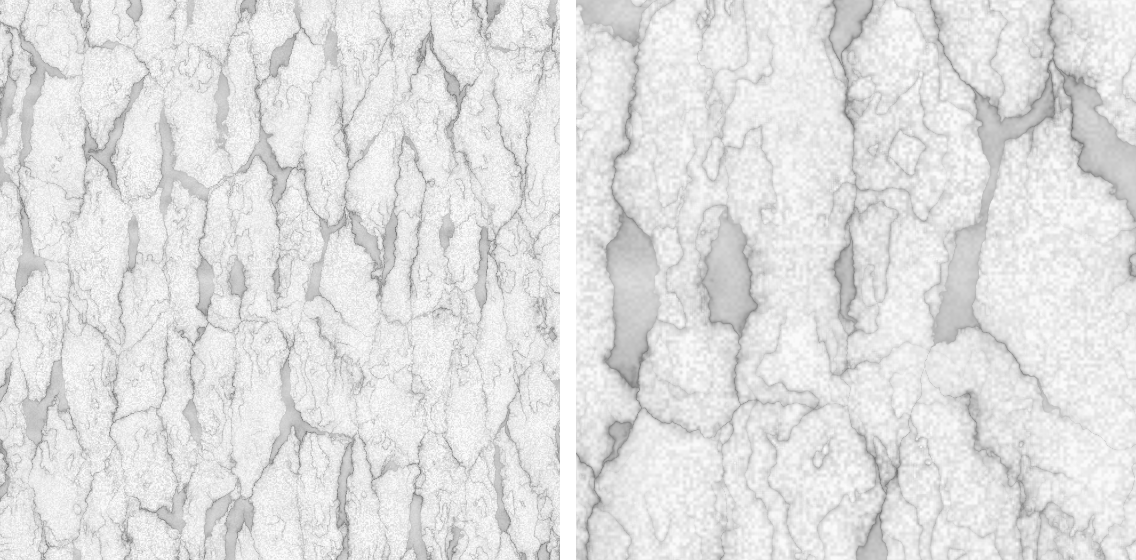
Left: the whole. Right: its middle third, enlarged.
Write a Shadertoy shader that draws this texture map.

```glsl
// Pale occlusion map of rough tree bark: tall flaking plates split by dark crevices.

#define PLATES vec2(13.5, 4.5)   // plates across and up the canvas
#define GAP_WIDTH 0.0115         // half width of the widest open pockets
#define PLATE_TONE 0.942
#define FLOOR_TONE 0.80
#define RIM_DEPTH 0.19           // thin dark line along plate rims
#define HALO_DEPTH 0.085         // soft shade beside the rims
#define FLAKE_LEVELS 5.0
#define FLAKE_DEPTH 0.22
#define GRAIN 0.15

vec2 hash2(vec2 p) {
    vec3 a = fract(p.xyx * vec3(0.1031, 0.1030, 0.0973));
    a += dot(a, a.yzx + 33.33);
    return fract((a.xx + a.yz) * a.zy);
}

float noise(vec2 p) {
    vec2 i = floor(p), f = fract(p);
    f = f * f * (3.0 - 2.0 * f);
    float low = mix(hash2(i).x, hash2(i + vec2(1, 0)).x, f.x);
    float high = mix(hash2(i + vec2(0, 1)).x, hash2(i + vec2(1, 1)).x, f.x);
    return mix(low, high, f.y);
}

float fbm(vec2 p) {
    float sum = 0.0, amp = 0.5;
    for (int i = 0; i < 4; i++) {
        sum += amp * noise(p);
        p = mat2(1.6, 1.2, -1.2, 1.6) * p + 17.3;
        amp *= 0.5;
    }
    return sum;
}

vec2 warp(vec2 p) {
    return vec2(fbm(p), fbm(p + 51.7)) - 0.47;
}

// Distance in canvas units to the nearest border of a stretched Voronoi cell
float plateEdge(vec2 uv) {
    vec2 p = uv * PLATES, cell = floor(p), nearest = vec2(0), home = vec2(0);
    float best = 1e3;
    for (int y = -1; y <= 1; y++)
    for (int x = -1; x <= 1; x++) {
        vec2 id = cell + vec2(x, y);
        vec2 r = id + hash2(id + 7.0) - p;
        if (dot(r, r) < best) { best = dot(r, r); nearest = r; home = id; }
    }
    float edge = 1e3;
    for (int y = -2; y <= 2; y++)
    for (int x = -2; x <= 2; x++) {
        vec2 id = home + vec2(x, y);
        vec2 r = id + hash2(id + 7.0) - p, across = r - nearest;
        if (dot(across, across) > 1e-5)
            edge = min(edge, dot(0.5 * (nearest + r), across) / length(across * PLATES));
    }
    return edge;
}

// Contour lines of a height field, with a soft shade below each step
float steps(float h) {
    float slope = length(vec2(dFdx(h), dFdy(h))) * iResolution.y + 6.0;
    float f = fract(h);
    float line = exp(-min(f, 1.0 - f) / slope / 0.0010);
    float under = exp(-(1.0 - f) / slope / 0.005);
    return 0.75 * line + 0.25 * under;
}

void mainImage(out vec4 fragColor, in vec2 fragCoord) {
    vec2 uv = fragCoord / iResolution.y;
    float pixel = 1.0 / iResolution.y;

    // Ragged plate outlines
    vec2 ragged = 0.022 * warp(uv * vec2(42.0, 30.0) + 3.0) + 0.013 * warp(uv * 95.0);
    vec2 bent = uv + 0.045 * warp(uv * vec2(13.0, 9.0)) + ragged;
    float edge = plateEdge(bent);

    // Crevices open into pockets here and there
    float openness = smoothstep(0.55, 0.85, noise(uv * vec2(20.0, 12.0) + 4.0));
    float rim = edge - GAP_WIDTH * openness;
    float strength = 0.3 + 0.95 * smoothstep(0.2, 0.8, noise(uv * vec2(24.0, 16.0) + 31.0));
    float onPlate = smoothstep(-pixel, pixel, rim);

    // Flakes follow the plate rims loosely; a finer layer crumbles near them
    float nearRim = exp(-max(rim, 0.0) / 0.012);
    float relief = fbm(uv * vec2(21.0, 12.0) + 0.6 * warp(uv * 32.0)) * FLAKE_LEVELS;
    float crumbs = fbm(uv * vec2(60.0, 34.0) + 12.0) * FLAKE_LEVELS * 0.7;
    float mask = smoothstep(0.15, 0.8, noise(uv * vec2(28.0, 18.0) + 9.0));
    float crumbMask = smoothstep(0.3, 0.8, noise(uv * vec2(35.0, 20.0) + 60.0));
    float plate = PLATE_TONE + 0.05 * (fbm(uv * vec2(34.0, 20.0) + 80.0) - 0.47);
    plate -= FLAKE_DEPTH * mask * steps(relief + 22.0 * edge);
    plate -= FLAKE_DEPTH * crumbMask * (0.15 + 0.5 * nearRim) * steps(crumbs);
    float pocket = FLOOR_TONE + 0.10 * (noise(uv * 50.0) - 0.5);

    // Occlusion around the rims
    float away = abs(rim);
    float shade = mix(pocket, plate, onPlate);
    shade -= strength * RIM_DEPTH * exp(-away / 0.0015);
    shade -= strength * HALO_DEPTH * exp(-away / 0.0075) * mix(0.65, 1.0, onPlate);

    // Fine grain, stronger on rough patches and weaker in the pockets
    float rough = 0.6 + 0.8 * noise(uv * vec2(22.0, 13.0) + 44.0);
    float grain = 0.85 * noise(uv * 490.0) + 0.15 * noise(uv * 210.0 + 5.0) - 0.5;
    shade += GRAIN * grain * rough * mix(0.4, 1.0, onPlate);

    fragColor = vec4(vec3(clamp(shade, 0.45, 0.98)), 1.0);
}
```
